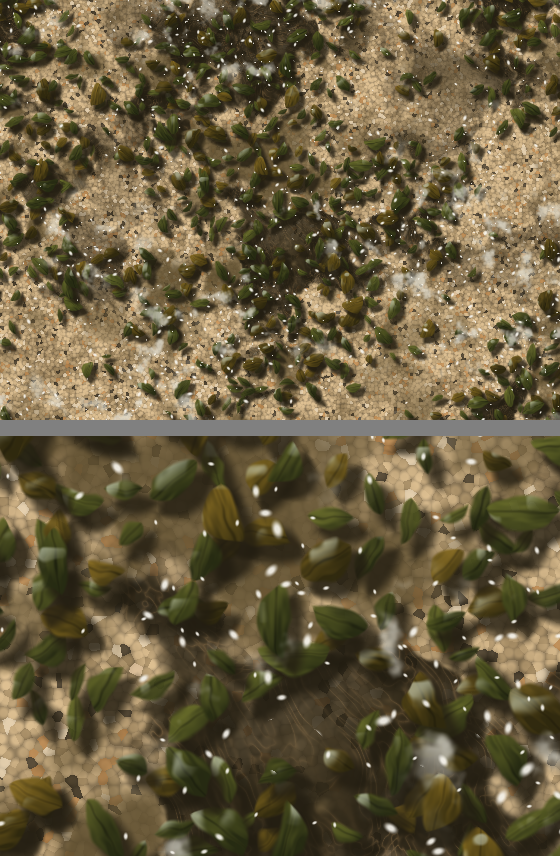
Top, the full canvas; bottom, a detail of the centre.
A Shadertoy shader for this texture:

```glsl
// Wet beach sand strewn with small green weed leaves under hard sunlight.
// Cellular sand grains lie below stains, dark fibrous clumps, two scattered
// layers of leaves with their shadows, and white sparkles of water on top.

#define GRAIN_SIZE   0.0075
#define LEAF_CELL    0.056
#define SHADOW_SHIFT vec2(0.010, -0.011)
#define GLINT_CELL   0.017
#define SAND_LIGHT   vec3(0.82, 0.71, 0.54)
#define SAND_SHADE   vec3(0.56, 0.47, 0.33)
#define STAIN        vec3(0.36, 0.30, 0.18)
#define DEEP_SHADOW  vec3(0.13, 0.11, 0.065)
#define LEAF_DARK    vec3(0.15, 0.17, 0.07)
#define LEAF_LIGHT   vec3(0.43, 0.45, 0.17)
#define FIBRE        vec3(0.44, 0.34, 0.21)
#define GLINT        vec3(0.97, 0.96, 0.93)

vec2 hash2(vec2 p) {
    vec3 q = fract(p.xyx * vec3(0.1031, 0.1030, 0.0973));
    q += dot(q, q.yzx + 33.33);
    return fract((q.xx + q.yz) * q.zy);
}

float noise(vec2 p) {
    vec2 i = floor(p), f = fract(p);
    f = f * f * (3.0 - 2.0 * f);
    float bottom = mix(hash2(i).x, hash2(i + vec2(1, 0)).x, f.x);
    float top = mix(hash2(i + vec2(0, 1)).x, hash2(i + vec2(1, 1)).x, f.x);
    return mix(bottom, top, f.y);
}

float fbm(vec2 p) {
    float sum = 0.0, gain = 0.533;
    for (int i = 0; i < 4; i++) {
        sum += gain * noise(p);
        p = mat2(1.6, 1.2, -1.2, 1.6) * p + 17.3;
        gain *= 0.5;
    }
    return sum;
}

mat2 rotation(float a) {
    return mat2(cos(a), sin(a), -sin(a), cos(a));
}

// How much weed grows here: clumped, thin in the lower left corner
float weedDensity(vec2 p) {
    float bare = smoothstep(0.52, 0.18, length(p * vec2(0.8, 1.1)));
    return smoothstep(0.28, 0.60, fbm(p * 4.0 + 31.0)) * mix(1.0, 0.15, bare);
}

// Sand: nearest-point cells with a tone for each grain
vec3 sandColour(vec2 p) {
    vec2 g = p / GRAIN_SIZE, cell = floor(g), grain = cell;
    float nearest = 9.0;
    for (int y = -1; y <= 1; y++)
    for (int x = -1; x <= 1; x++) {
        vec2 id = cell + vec2(x, y);
        float d = length(id + hash2(id) - g);
        if (d < nearest) { nearest = d; grain = id; }
    }
    vec2 tone = hash2(grain + 71.0);
    float relief = fbm(p * 26.0 + 5.0);
    vec3 c = mix(SAND_SHADE, SAND_LIGHT, smoothstep(0.15, 0.72, 0.35 * tone.x + 0.65 * relief));
    c *= 1.06 - 0.26 * smoothstep(0.3, 0.9, nearest);
    c = mix(c, vec3(0.74, 0.50, 0.26), 0.6 * step(0.95, tone.y));
    c = mix(c, vec3(0.92, 0.86, 0.76), 0.6 * step(0.94, tone.x));
    return mix(c, c * 0.45, step(tone.y, 0.04));
}

// Approximate distance to a bent pointed oval along x
float leafDistance(vec2 q, vec2 size, float bend) {
    float t = q.x / size.x;
    float width = size.y * pow(max(1.0 - t * t, 0.0), 0.75);
    float side = abs(q.y + bend * (t * t - 0.4) * size.y) - width;
    return max(side, abs(q.x) - size.x);
}

// One leaf per cell, each with its own shadow, shading and wet shine
void addLeaves(inout vec3 col, vec2 p, float cellSize, float seed) {
    vec2 cell = floor(p / cellSize);
    for (int y = -1; y <= 1; y++)
    for (int x = -1; x <= 1; x++) {
        vec2 id = cell + vec2(x, y);
        vec2 jitter = hash2(id + seed), kind = hash2(id + seed + 57.0);
        vec2 look = hash2(id + seed + 113.0);
        vec2 centre = (id + jitter) * cellSize;
        if (kind.x > 0.82 * weedDensity(centre)) continue;

        mat2 turn = rotation(look.x * 6.283);
        vec2 size = cellSize * mix(0.28, 0.52, kind.y) * vec2(1.0, mix(0.38, 0.68, look.y));
        float bend = jitter.x * 1.6 - 0.8;
        vec2 q = turn * (p - centre);
        q += 0.004 * (vec2(noise(p * 90.0), noise(p * 90.0 + 40.0)) - 0.5);
        float d = leafDistance(q, size, bend);
        float shadowEdge = leafDistance(turn * (p - centre - SHADOW_SHIFT), size * 1.1, bend);
        col = mix(col, DEEP_SHADOW, 0.78 * smoothstep(0.007, -0.006, shadowEdge));

        float lit = dot(p - centre, vec2(-0.6, 0.8)) / size.x;
        float streak = noise(q * vec2(70.0, 330.0) + id * 7.0);
        float tone = 0.32 + 0.38 * lit + 0.4 * (streak - 0.5) + 0.5 * (jitter.y - 0.4);
        vec3 leaf = mix(LEAF_DARK, LEAF_LIGHT, clamp(tone, 0.0, 1.1));
        leaf = mix(leaf, leaf * vec3(1.25, 0.95, 0.75), step(0.72, look.y));
        leaf *= 1.0 - 0.2 * smoothstep(0.0018, 0.0, abs(q.y));
        float shine = smoothstep(0.64, 0.86, noise(p * 75.0 + seed)) * smoothstep(-0.2, 0.6, lit);
        leaf = mix(leaf, vec3(0.80, 0.83, 0.74), 0.65 * shine);
        col = mix(col, leaf, 0.93 * smoothstep(0.0015, -0.0025, d));
    }
}

// Small reflections, crowded where it is wet
float glints(vec2 p, float wet) {
    vec2 cell = floor(p / GLINT_CELL);
    float sum = 0.0;
    for (int i = 0; i < 9; i++) {
        vec2 id = cell + vec2(i % 3 - 1, i / 3 - 1), kind = hash2(id + 211.0);
        vec2 d = p - (id + hash2(id + 19.0)) * GLINT_CELL;
        d = rotation(kind.x * 40.0) * d * vec2(0.75, 1.25);
        float radius = mix(0.0014, 0.0048, kind.y * kind.y * kind.y);
        sum += step(kind.x, wet) * smoothstep(radius * 1.5, radius * 0.3, length(d));
    }
    return min(sum, 1.0);
}

void mainImage(out vec4 fragColor, in vec2 fragCoord) {
    vec2 p = fragCoord / iResolution.y;
    vec2 warp = vec2(fbm(p * 11.0), fbm(p * 11.0 + 50.0)) - 0.5;
    float density = weedDensity(p);
    // Sand with damp stains
    vec3 col = sandColour(p);
    float stain = smoothstep(0.47, 0.70, fbm(p * 13.0 + warp + 90.0));
    col = mix(col, STAIN, stain * mix(0.25, 0.85, density));
    // Dark clumps with fine brown fibres
    float clump = smoothstep(0.54, 0.66, fbm(p * 5.0 + warp * 1.6 + 8.0));
    clump *= mix(0.3, 1.0, density);
    vec2 strand = rotation(2.5 * fbm(p * 3.0)) * p + warp * 0.05;
    float ridge = 1.0 - abs(2.0 * noise(strand * vec2(45.0, 210.0)) - 1.0);
    vec3 tangle = mix(DEEP_SHADOW, FIBRE, 0.75 * pow(ridge, 4.0) * noise(p * 60.0));
    col = mix(col, tangle, 0.9 * clump);
    // Leaves, smaller ones below
    addLeaves(col, p, LEAF_CELL * 0.72, 3.0);
    addLeaves(col, p, LEAF_CELL, 29.0);
    // Water film and sparkles
    float wet = smoothstep(0.40, 0.68, fbm(p * 4.5 + 140.0));
    float film = smoothstep(0.60, 0.80, fbm(p * 24.0 + 63.0)) * wet;
    col = mix(col, vec3(0.88, 0.87, 0.82), 0.75 * film);
    col = mix(col, GLINT, 0.92 * glints(p, 0.07 + 0.30 * wet + 0.08 * clump));
    fragColor = vec4(clamp(col, 0.0, 1.0), 1.0);
}
```
